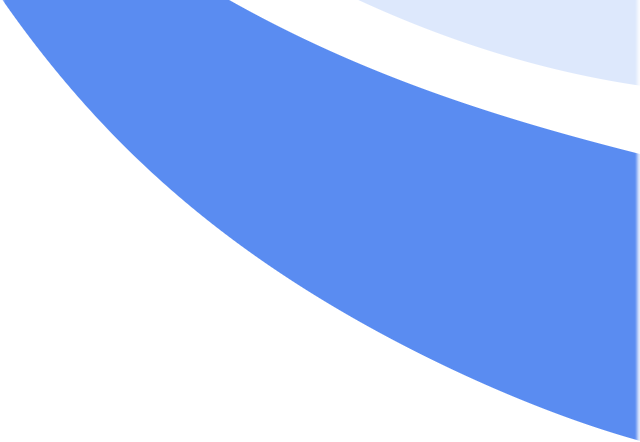
This background is drawn by a Shadertoy shader. Its source:

```glsl
// A broad blue band sweeping under a pale blue corner on white, faded at the sides.

const vec3 WHITE = vec3(1.0);
const vec3 BAND_BLUE = vec3(0.353, 0.549, 0.945);
const vec3 CORNER_BLUE = vec3(0.867, 0.910, 0.988);

// Edge curves: depth below the top as a polynomial in x, lowest powers first
const vec4 OUTER_EDGE = vec4(-0.0081, 2.0945, -2.0727, 1.4838);
const float OUTER_QUARTIC = -0.5;
const vec4 INNER_EDGE = vec4(-0.3763, 1.3157, -0.8231, 0.2321);
const vec4 CORNER_EDGE = vec4(-0.5349, 1.2436, -0.5149, 0.0);

const float FADE_WIDTH = 0.009;    // soft strip along the left and right sides
const float FADE_STRENGTH = 0.8;

float cubic(vec4 k, float x) {
    return k.x + x * (k.y + x * (k.z + x * k.w));
}

// Smooth coverage of the region where the signed value is negative
float coverage(float signedValue) {
    float pixel = length(vec2(dFdx(signedValue), dFdy(signedValue)));
    return clamp(0.5 - signedValue / max(pixel, 1e-6), 0.0, 1.0);
}

void mainImage(out vec4 fragColor, in vec2 fragCoord) {
    vec2 uv = fragCoord / iResolution.xy;
    float x = uv.x;
    float depth = 1.0 - uv.y;

    // Regions above each edge
    float outerDepth = cubic(OUTER_EDGE, x) + OUTER_QUARTIC * x * x * x * x;
    float aboveOuter = coverage(depth - outerDepth);
    float aboveInner = coverage(depth - cubic(INNER_EDGE, x));
    float aboveCorner = coverage(depth - cubic(CORNER_EDGE, x));

    // Layers from the back to the front
    vec3 color = mix(WHITE, BAND_BLUE, aboveOuter);
    color = mix(color, WHITE, aboveInner);
    color = mix(color, CORNER_BLUE, aboveCorner);

    // Side fade
    float sideDistance = min(x, 1.0 - x);
    float fade = FADE_STRENGTH * (1.0 - smoothstep(0.0, FADE_WIDTH, sideDistance));
    fragColor = vec4(mix(color, WHITE, fade), 1.0);
}
```
